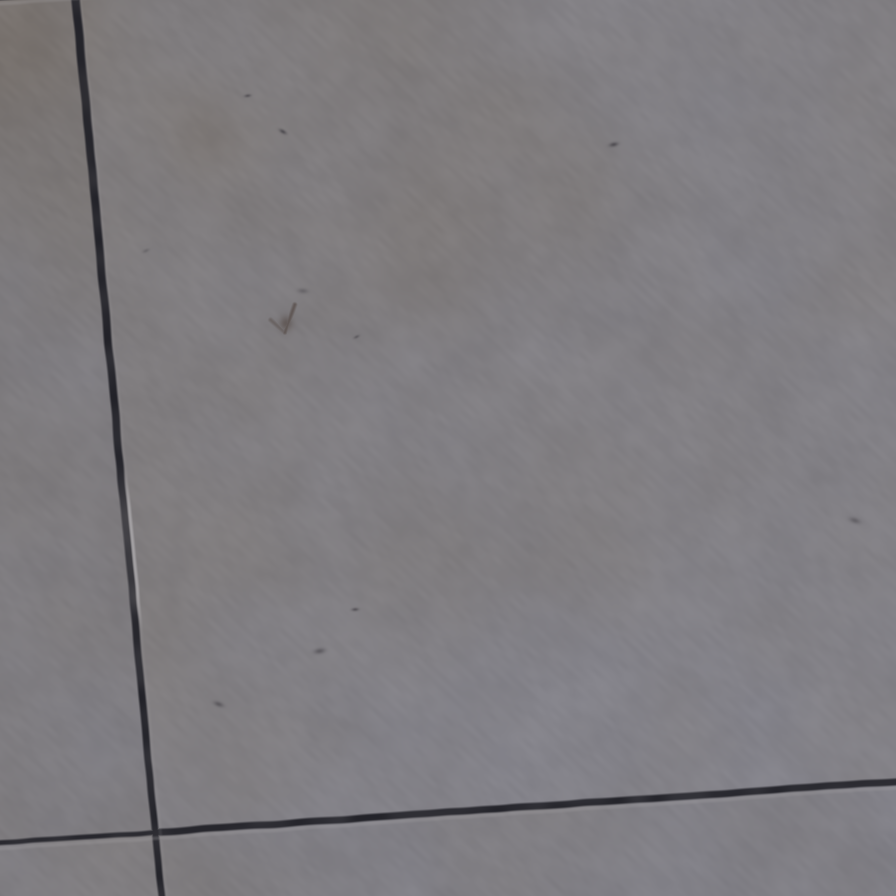
A three.js fragment shader for this texture:

```glsl
varying vec2 vUv;

const vec3 WARM_STONE = vec3(0.488, 0.472, 0.470);
const vec3 COOL_STONE = vec3(0.512, 0.510, 0.543);
const vec3 STAIN = vec3(0.470, 0.440, 0.415);
const vec3 GROUT = vec3(0.13, 0.13, 0.155);
const vec3 WORN_EDGE = vec3(0.66, 0.65, 0.66);
const vec3 SPECK = vec3(0.29, 0.28, 0.30);
const vec3 SCUFF = vec3(0.34, 0.30, 0.285);
const vec2 TILE_SIZE = vec2(0.945, 0.943);

float hash(vec2 p) {
  p = fract(p * vec2(0.1031, 0.1137));
  p += dot(p, p.yx + 33.33);
  return fract((p.x + p.y) * p.x * 17.0);
}

float noise(vec2 p) {
  vec2 i = floor(p);
  vec2 f = fract(p);
  f = f * f * (3.0 - 2.0 * f);
  float low = mix(hash(i), hash(i + vec2(1.0, 0.0)), f.x);
  float high = mix(hash(i + vec2(0.0, 1.0)), hash(i + vec2(1.0)), f.x);
  return mix(low, high, f.y);
}

float fbm(vec2 p) {
  float sum = 0.0;
  float weight = 0.5;
  for (int i = 0; i < 4; i++) {
    sum += weight * noise(p);
    p = p * 2.03 + vec2(17.3, 9.1);
    weight *= 0.5;
  }
  return sum / 0.9375;
}

vec2 rotate(vec2 p, float angle) {
  float c = cos(angle);
  float s = sin(angle);
  return vec2(c * p.x + s * p.y, c * p.y - s * p.x);
}

float segmentDistance(vec2 p, vec2 a, vec2 b) {
  vec2 ab = b - a;
  return length(p - a - ab * clamp(dot(p - a, ab) / dot(ab, ab), 0.0, 1.0));
}

float band(float d, float halfWidth, float softness) {
  return 1.0 - smoothstep(halfWidth - softness, halfWidth + softness, abs(d));
}

float blob(vec2 p, vec2 center, vec2 radius) {
  vec2 d = (p - center) / radius;
  return exp(-dot(d, d));
}

// Skewed tile coordinates, with the joints on whole multiples of the tile size
vec2 jointSpace(vec2 p) {
  return vec2(p.x - 0.180 + 0.0955 * p.y, p.y - 0.0592 - 0.0685 * p.x);
}

vec3 stone(vec2 p, vec2 tile) {
  float cloud = fbm(p * 5.0 + tile * 7.0) - 0.5;
  float coolness = 0.45 + 0.45 * (p.x - p.y) + 0.9 * cloud;
  vec3 color = mix(WARM_STONE, COOL_STONE, clamp(coolness, 0.0, 1.0));
  color = mix(color, STAIN, 0.40 * blob(p, vec2(0.23, 0.85), vec2(0.05)));
  color = mix(color, STAIN, 0.65 * blob(p, vec2(0.01, 0.96), vec2(0.09, 0.10)));
  color = mix(color, STAIN, 0.20 * blob(p, vec2(0.49, 0.75), vec2(0.12)));
  // Fine diagonal brushing and mottling
  vec2 brushed = rotate(p, -0.75);
  color += 0.018 * (noise(brushed * vec2(60.0, 190.0)) - 0.5);
  color += 0.035 * (fbm(p * 22.0) - 0.5);
  return color + 0.014 * (hash(tile + 40.0) - 0.5);
}

float specks(vec2 p) {
  float coverage = 0.0;
  for (int i = 0; i < 10; i++) {
    float id = float(i) * 13.7 + 5.0;
    vec2 center = vec2(hash(vec2(id, 2.0)), hash(vec2(id, 31.0)));
    center = 0.15 + vec2(0.83, 0.82) * center;
    float size = mix(0.0018, 0.0040, hash(vec2(id, 57.0)));
    vec2 d = rotate(p - center, -0.6 + 1.2 * hash(vec2(id, 83.0)));
    float strength = mix(0.3, 0.9, hash(vec2(id, 71.0)));
    coverage = max(coverage, strength * blob(d, vec2(0.0), vec2(1.6, 0.8) * size));
  }
  return coverage;
}

// Forked scuff, widest where its two strokes join
float scuff(vec2 p) {
  vec2 tip = vec2(0.318, 0.629);
  float longStroke = segmentDistance(p, tip, vec2(0.329, 0.660));
  float shortStroke = segmentDistance(p, tip, vec2(0.302, 0.643));
  float fill = blob(p, vec2(0.319, 0.639), vec2(0.007, 0.008));
  return max(max(0.75 * band(longStroke, 0.002, 0.002), 0.5 * band(shortStroke, 0.002, 0.002)), 0.7 * fill);
}

void main() {
  vec2 grid = jointSpace(vUv);
  vec2 tile = floor(grid / TILE_SIZE);
  vec2 joint = grid - TILE_SIZE * floor(grid / TILE_SIZE + 0.5);
  joint += 0.0012 * (vec2(noise(vUv.yy * 26.0), noise(vUv.xx * 26.0 + 8.0)) - 0.5);

  vec3 color = stone(vUv, tile);
  color = mix(color, SPECK, specks(vUv));
  color = mix(color, SCUFF, scuff(vUv));

  // Pale worn tile edges beside the joints
  float chip = smoothstep(0.29, 0.34, vUv.y) * (1.0 - smoothstep(0.43, 0.48, vUv.y));
  float rim = band(joint.x - 0.0055, 0.0018, 0.0018) * (0.12 + 0.75 * chip);
  rim = max(rim, 0.25 * band(joint.y + 0.0065, 0.002, 0.002));

  // Dark grout, thinner left of the crossing
  float rowWidth = mix(0.0027, 0.0039, smoothstep(-0.005, 0.005, grid.x));
  float columnWidth = mix(0.0037, 0.0048, vUv.y);
  float grout = max(band(joint.x, columnWidth, 0.0018), band(joint.y, rowWidth, 0.0018));
  float dust = 0.18 * noise(vUv * 45.0) + 0.22 * chip;
  color = mix(color, GROUT, grout * (1.0 - dust));
  color = mix(color, WORN_EDGE, rim);
  gl_FragColor = vec4(color, 1.0);
}
```
